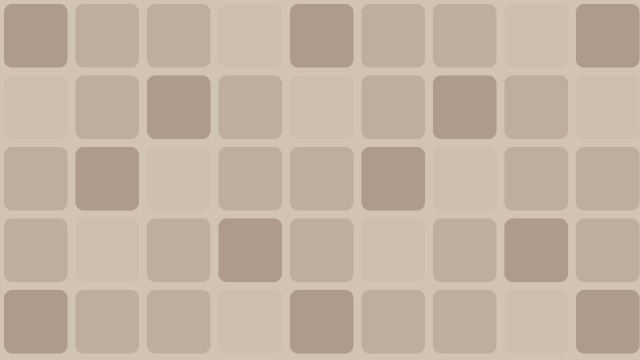
A Shadertoy shader for this pattern:

```glsl
// Rounded square tiles in three flat taupe shades on a pale sand ground.
// A square grid hangs from the top left corner; each tile's shade follows a
// four by four cycle in which every row holds one dark and one light tile.

const float PITCH = 0.1986;       // grid spacing, in canvas heights
const float HALF_SIDE = 0.0884;   // half the width of a tile
const float CORNER = 0.0235;      // corner radius

const vec3 GROUND = vec3(0.825, 0.770, 0.708);
const vec3 LIGHT  = vec3(0.800, 0.749, 0.686);
const vec3 MEDIUM = vec3(0.745, 0.682, 0.622);
const vec3 DARK   = vec3(0.680, 0.609, 0.555);

// Signed distance to a rounded square centred on the origin
float roundedSquare(vec2 p, float halfSide, float radius) {
    vec2 q = abs(p) - halfSide + radius;
    return length(max(q, 0.0)) + min(max(q.x, q.y), 0.0) - radius;
}

// Column of the dark tile in a row: 0, 2, 1, 3 (two bits swapped)
float darkColumn(float row) {
    float r = mod(row, 4.0);
    return 2.0 * mod(r, 2.0) + floor(r / 2.0);
}

// The light tile sits below the dark tile of the previous row
vec3 tileColor(vec2 cell) {
    float column = mod(cell.x, 4.0);
    if (abs(column - darkColumn(cell.y)) < 0.5) return DARK;
    if (abs(column - darkColumn(cell.y + 3.0)) < 0.5) return LIGHT;
    return MEDIUM;
}

void mainImage(out vec4 fragColor, in vec2 fragCoord) {
    // Height units, measured down from the top left corner
    vec2 p = vec2(fragCoord.x, iResolution.y - fragCoord.y) / iResolution.y;
    float pixel = 1.0 / iResolution.y;

    // Split the plane into cells, each with its own centred coordinates
    vec2 cell = floor(p / PITCH);
    vec2 local = p - (cell + 0.5) * PITCH;

    // Lay the tile over the ground with a one pixel soft edge
    float d = roundedSquare(local, HALF_SIDE, CORNER);
    float coverage = clamp(0.5 - d / pixel, 0.0, 1.0);
    fragColor = vec4(mix(GROUND, tileColor(cell), coverage), 1.0);
}
```
